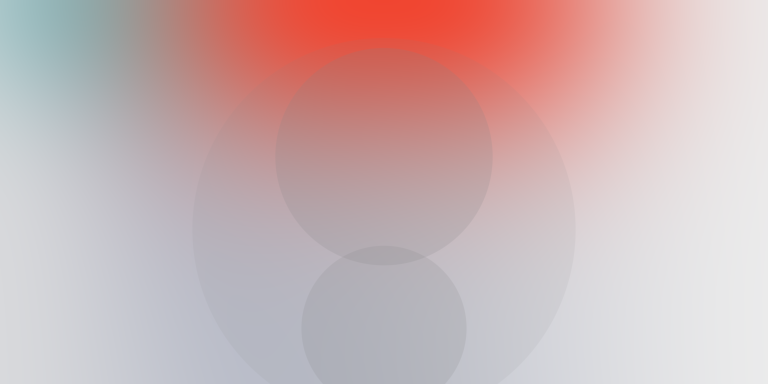
A Shadertoy shader for this background:

```glsl
const vec3 PALE_GREY = vec3(0.848, 0.852, 0.863);
const vec3 COOL_GREY = vec3(0.728, 0.742, 0.788);
const vec3 NEAR_WHITE = vec3(0.926, 0.926, 0.926);
const vec3 TEAL = vec3(0.463, 0.730, 0.745);
const vec3 VERMILION = vec3(0.943, 0.272, 0.190);
const vec3 DISC_GREY = vec3(0.510, 0.510, 0.518);

// Separable soft spot; falloff sets how flat its middle is across x
float glow(vec2 p, vec2 center, vec2 spread, float falloff) {
    vec2 d = abs(p - center) / spread;
    return exp(-pow(d.x, falloff) - d.y * d.y);
}

// Antialiased disc coverage
float disc(vec2 p, vec2 center, float radius, float pixel) {
    return smoothstep(pixel, -pixel, length(p - center) - radius);
}

// Grey sweep with a slanted cool valley
vec3 greySweep(vec2 p) {
    float valley = 0.70 - 0.35 * p.y;
    vec3 color = mix(PALE_GREY, COOL_GREY, smoothstep(-0.05, valley, p.x));
    return mix(color, NEAR_WHITE, smoothstep(valley, 2.15, p.x));
}

vec3 addDisc(vec3 color, vec2 p, vec2 center, float radius, float opacity, float pixel) {
    return mix(color, DISC_GREY, opacity * disc(p, center, radius, pixel));
}

void mainImage(out vec4 fragColor, in vec2 fragCoord) {
    vec2 p = fragCoord / iResolution.y;
    float pixel = 0.75 / iResolution.y;
    float middle = 0.5 * iResolution.x / iResolution.y;

    // Backdrop and the two glows along the top edge
    vec3 color = greySweep(p);
    color = mix(color, TEAL, glow(p, vec2(0.40, 1.0), vec2(0.48, 0.30), 2.0));
    color = mix(color, VERMILION, glow(p, vec2(middle, 1.0), vec2(0.61, 0.40), 2.6));

    // Translucent overlapping discs
    color = addDisc(color, p, vec2(middle, 0.402), 0.499, 0.09, pixel);
    color = addDisc(color, p, vec2(middle, 0.592), 0.283, 0.18, pixel);
    color = addDisc(color, p, vec2(middle, 0.145), 0.215, 0.17, pixel);

    fragColor = vec4(color, 1.0);
}
```
